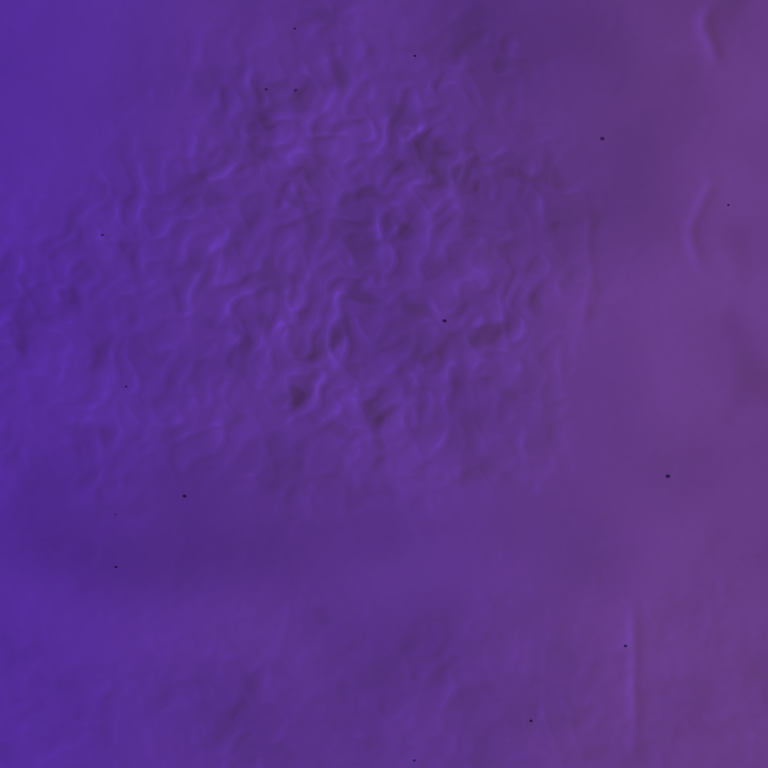
Write a three.js fragment shader that draws this texture.

```glsl
varying vec2 vUv;

vec2 hash2(vec2 p) {
  vec3 q = fract(p.xyx * vec3(0.1031, 0.1030, 0.0973));
  q += dot(q, q.yzx + 33.33);
  return fract((q.xx + q.yz) * q.zy);
}

vec2 gradientAt(vec2 cell) {
  float angle = 6.2832 * hash2(cell + 57.0).x;
  return vec2(cos(angle), sin(angle));
}

float gradientNoise(vec2 p) {
  vec2 i = floor(p), f = fract(p);
  vec2 u = f * f * f * (f * (f * 6.0 - 15.0) + 10.0);
  vec2 e = vec2(1.0, 0.0);
  float low = mix(dot(gradientAt(i), f), dot(gradientAt(i + e), f - e), u.x);
  float high = mix(dot(gradientAt(i + e.yx), f - e.yx), dot(gradientAt(i + 1.0), f - 1.0), u.x);
  return mix(low, high, u.y);
}

// Crumpled plaster: dense lumps, short ridges and crumbs
float plasterHeight(vec2 p) {
  p += 0.010 * vec2(gradientNoise(p * 24.0), gradientNoise(p * 24.0 + 40.0));
  p = mat2(0.94, 0.34, -0.34, 0.94) * p;
  float lumps = gradientNoise(p * vec2(27.0, 23.0));
  float ridges = exp(-5.0 * abs(gradientNoise(p * vec2(31.0, 26.0) + 9.0)));
  float crumbs = gradientNoise(p * vec2(54.0, 47.0) + 21.0);
  return 0.75 * lumps + 0.38 * ridges + 0.25 * crumbs;
}

float softEllipse(vec2 p, vec2 center, vec2 radius) {
  return 1.0 - smoothstep(0.45, 1.15, length((p - center) / radius));
}

// Upright fold, lit on its left flank and shaded on its right
float fold(vec2 p, vec2 center, float halfLength, float width, float wobble) {
  vec2 d = p - center;
  d.x += wobble * gradientNoise(vec2(p.y * 15.0, center.x * 37.0));
  float across = d.x / width;
  float along = 1.0 - smoothstep(0.4, 1.0, abs(d.y) / halfLength);
  return -2.0 * across * exp(-across * across) * along;
}

void main() {
  vec2 p = vUv;
  float cloud = gradientNoise(p * 4.0 + 3.0);
  float blotch = gradientNoise(p * 9.0 + 17.0);

  // Violet light on the left fading to a duller plum on the right
  vec3 color = mix(vec3(0.326, 0.172, 0.612), vec3(0.354, 0.202, 0.547), smoothstep(-0.08, 0.46, p.x));
  color = mix(color, vec3(0.400, 0.236, 0.528), smoothstep(0.45, 0.95, p.x));
  color *= 1.0 + 0.06 * cloud + 0.07 * blotch;
  color *= 1.0 - 0.08 * softEllipse(p, vec2(0.75, 0.95), vec2(0.25, 0.3));
  color *= 1.0 - 0.07 * softEllipse(p, vec2(0.2, 0.33), vec2(0.35, 0.12));

  // Roughness gathers in the upper middle and thins out elsewhere
  vec2 q = p + 0.09 * vec2(cloud, blotch);
  float patchMask = softEllipse(q, vec2(0.46, 0.68), vec2(0.34, 0.37));
  float leftMask = softEllipse(q, vec2(0.1, 0.57), vec2(0.2, 0.26));
  float lowerMask = 1.0 - smoothstep(0.12, 0.3, q.y);
  float rough = 0.06 + 0.85 * patchMask + 0.45 * leftMask * (1.0 - patchMask) + 0.2 * lowerMask;
  rough *= 1.0 + 0.9 * gradientNoise(p * 8.0 + 31.0);

  // Side light from the upper left
  vec2 reach = vec2(0.0042, -0.0022);
  float slope = 1.9 * (plasterHeight(p + reach) - plasterHeight(p - reach));
  float relief = slope * rough * (0.6 + 0.45 * min(abs(slope), 1.2));
  relief += 0.45 * fold(p, vec2(0.912, 0.71), 0.08, 0.010, 0.035);
  relief += 0.6 * fold(p, vec2(0.932, 0.955), 0.05, 0.011, 0.03);
  relief += 0.3 * fold(p, vec2(0.768, 0.65), 0.11, 0.007, 0.025);
  relief += 0.5 * fold(p, vec2(0.826, 0.12), 0.12, 0.008, 0.004);
  relief = clamp(relief, -0.9, 1.3);
  color += max(relief, 0.0) * vec3(0.058, 0.032, 0.145);
  color += min(relief, 0.0) * vec3(0.042, 0.022, 0.105);

  // Brownish pits of two sizes and faint stains at the right
  float smallPit = smoothstep(0.1, 0.42, -gradientNoise(p * vec2(27.0, 24.0) + 5.0 + blotch));
  float widePit = smoothstep(0.05, 0.45, -gradientNoise(p * vec2(14.0, 12.0) + 47.0));
  color -= (0.7 * smallPit + 0.6 * widePit) * min(rough, 1.0) * vec3(0.042, 0.015, 0.105);
  float stain = smoothstep(0.1, 0.5, gradientNoise(p * vec2(13.0, 9.0) + 71.0));
  color -= stain * smoothstep(0.8, 0.95, p.x) * vec3(0.025, 0.015, 0.05);

  // Fine surface grain
  color *= 1.0 + 0.014 * gradientNoise(p * 85.0) + 0.008 * gradientNoise(p * vec2(190.0, 210.0));

  // Tiny dark specks
  for (int i = 0; i < 16; i++) {
    vec2 id = vec2(float(i) * 7.0 + 3.0, 11.0);
    vec2 trait = hash2(id + 90.0);
    vec2 d = (p - hash2(id)) * vec2(0.85, 1.1);
    d.y += 0.5 * (trait.y - 0.5) * d.x;
    float radius = mix(0.0013, 0.0029, trait.x);
    float speck = 1.0 - smoothstep(radius * 0.3, radius * 1.4, length(d));
    color = mix(color, vec3(0.09, 0.04, 0.16), speck * mix(0.4, 0.9, trait.y));
  }

  gl_FragColor = vec4(color, 1.0);
}
```
